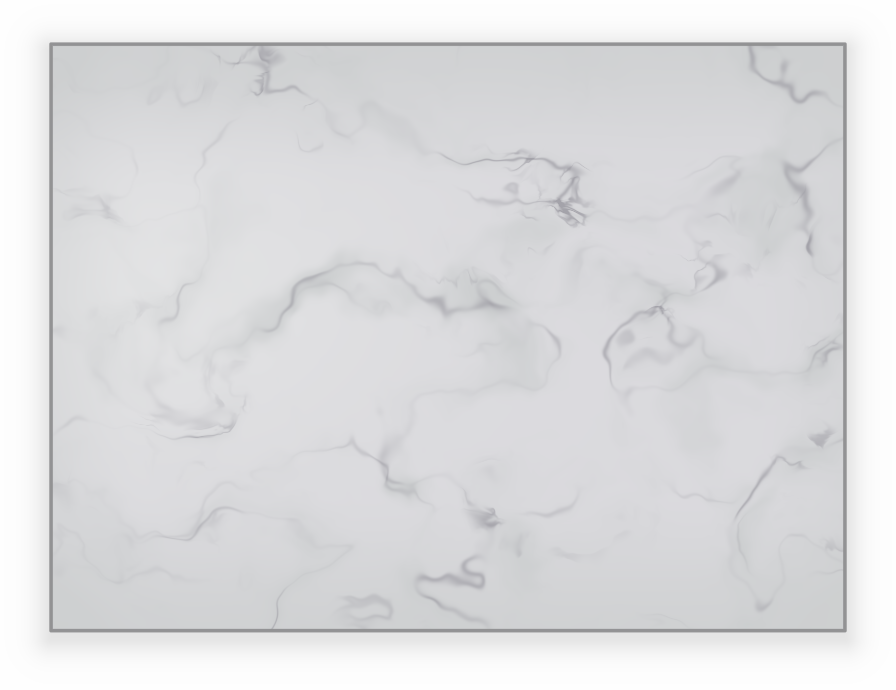
This texture is drawn by a Shadertoy shader. Its source:

```glsl
const vec3 PAPER = vec3(0.995);
const vec3 FRAME = vec3(0.56, 0.56, 0.565);
const vec3 STONE = vec3(0.856, 0.854, 0.868);
const vec3 GLOW = vec3(0.892, 0.894, 0.897);
const vec3 EDGE_SHADE = vec3(0.805, 0.812, 0.815);
const vec3 HAZE = vec3(0.795, 0.805, 0.808);
const vec3 VEIN = vec3(0.61, 0.605, 0.635);

vec2 gradientAt(vec2 cell) {
    vec3 h = fract(cell.xyx * vec3(0.1031, 0.1030, 0.0973));
    h += dot(h, h.yzx + 33.33);
    float angle = 6.2832 * fract((h.x + h.y) * h.z);
    return vec2(cos(angle), sin(angle));
}

float gradientNoise(vec2 p) {
    vec2 i = floor(p), f = fract(p);
    vec2 u = f * f * f * (f * (f * 6.0 - 15.0) + 10.0);
    vec2 e = vec2(0.0, 1.0);
    float bottom = mix(dot(gradientAt(i), f),
                       dot(gradientAt(i + e.yx), f - e.yx), u.x);
    float top = mix(dot(gradientAt(i + e), f - e),
                    dot(gradientAt(i + e.yy), f - e.yy), u.x);
    return mix(bottom, top, u.y);
}

float fbm(vec2 p, int octaves) {
    float sum = 0.0, amplitude = 1.0;
    for (int k = 0; k < octaves; k++) {
        sum += amplitude * gradientNoise(p);
        p = mat2(1.6, 1.2, -1.2, 1.6) * p + 7.3;
        amplitude *= 0.5;
    }
    return sum;
}

vec2 warp(vec2 p, float scale, float amount) {
    return p + amount * vec2(fbm(p * scale + 3.7, 4), fbm(p * scale + 19.1, 4));
}

float ridge(float field, float width) {
    return exp(-field * field / (width * width));
}

float boxDistance(vec2 p, vec2 halfSize) {
    vec2 d = abs(p) - halfSize;
    return length(max(d, 0.0)) + min(max(d.x, d.y), 0.0);
}

// Soft daylight: bright on the left, shaded toward the rim
vec3 stoneBase(vec2 p, vec2 halfSize) {
    vec2 s = p / halfSize;
    float glow = exp(-dot((s - vec2(-0.8, 0.15)) * vec2(1.5, 1.7),
                          (s - vec2(-0.8, 0.15)) * vec2(1.5, 1.7)));
    float rim = smoothstep(0.5, 1.05, abs(s.y)) + 0.6 * smoothstep(0.75, 1.1, abs(s.x));
    vec3 color = mix(STONE, GLOW, 0.9 * glow);
    return mix(color, EDGE_SHADE, min(0.8 * rim, 0.95));
}

vec3 marble(vec2 p, vec2 halfSize) {
    vec2 q = warp(p, 4.5, 0.10);
    vec2 tilted = mat2(0.96, -0.28, 0.28, 0.96) * q;
    float density = mix(0.35, 1.0, smoothstep(-0.5, -0.12, p.x));

    // Long seams, broken up along their length
    float seam = fbm(tilted * vec2(2.1, 3.5) + vec2(4.2, 1.6), 3);
    float broken = smoothstep(-0.08, 0.4, fbm(p * 7.0 + 11.0, 3));
    float seamLine = ridge(seam, 0.022) * (0.12 + 0.75 * broken);
    float halo = ridge(seam, 0.17);

    // Clusters of fine, crumbly veins beside the seams
    vec2 r = warp(q, 15.0, 0.035);
    float crumb = fbm(r * vec2(8.0, 11.0) + 31.0, 3);
    float cluster = smoothstep(0.02, 0.38, fbm(p * 4.2 + 23.0, 2)) * halo;
    float crumbLine = ridge(crumb, 0.075) * cluster
                    * smoothstep(-0.25, 0.3, gradientNoise(p * 24.0));

    // Faint hairlines crossing the open areas
    float hair = fbm(q * vec2(3.2, 4.6) + 47.0, 4);
    float hairLine = ridge(hair, 0.03) * smoothstep(0.0, 0.4, gradientNoise(p * 5.0 + 8.0));

    float cloud = smoothstep(-0.3, 0.5, fbm(q * 5.5 + 61.0, 4));
    float haze = halo * cloud * 0.75 + 0.3 * cluster + 0.25 * ridge(hair, 0.12) * cloud;
    float vein = 0.7 * seamLine + 0.8 * crumbLine + 0.35 * hairLine;

    vec3 color = mix(stoneBase(p, halfSize), HAZE, clamp(haze * density, 0.0, 0.85));
    return mix(color, VEIN, clamp(vein * density, 0.0, 0.85));
}

void mainImage(out vec4 fragColor, in vec2 fragCoord) {
    float pixel = 1.0 / iResolution.y;
    vec2 p = (fragCoord - 0.5 * iResolution.xy) * pixel - vec2(0.0, 0.011);
    vec2 halfSize = vec2(0.443 * iResolution.x * pixel, 0.425);
    float edge = boxDistance(p, halfSize);

    // Paper with a soft drop shadow
    float shadowEdge = boxDistance(p + vec2(0.0, 0.010), halfSize);
    float shadow = 0.10 * exp(-pow(max(shadowEdge, 0.0) / 0.024, 1.5));
    vec3 color = PAPER * (1.0 - shadow);

    // Slab and its thin frame
    color = mix(color, marble(p, halfSize), smoothstep(pixel, -pixel, edge));
    float frame = 1.0 - smoothstep(0.0015, 0.0015 + 1.5 * pixel, abs(edge));
    color = mix(color, FRAME, 0.95 * frame);

    fragColor = vec4(color, 1.0);
}
```
